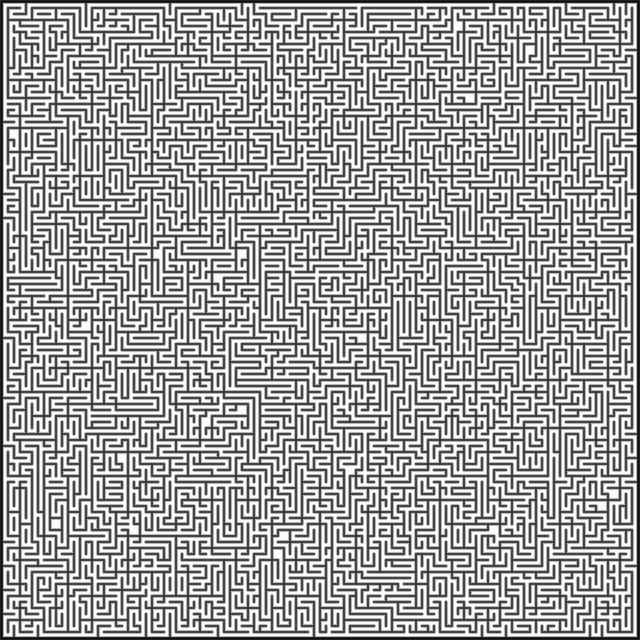
Write a WebGL 1 fragment shader that draws this pattern.

```glsl
precision highp float;

// A dense square maze of soft dark walls on white, closed by a black frame.
// A random tree on every second post is doubled with its dual tree, so the
// corridors wind evenly; bent walls add dead ends and junctions.

uniform vec2 u_resolution;

const float CELLS = 106.0;         // corridors per side
const float MARGIN = 0.003125;     // canvas edge to the frame line
const float WALL_RADIUS = 0.215;   // soft half width, in cells
const float WALL_INK = 1.43;       // optical density of a wall
const float JUNCTION_INK = 0.3;    // extra share where walls meet
const float FRAME_INK = 1.7;       // extra density outside the frame
const float BEND_CHANCE = 0.42;    // share of tree walls that turn midway
const vec3 PAPER = vec3(0.985);

float hash(vec2 p, float salt) {
  vec3 q = fract(vec3(p, salt + 7.0).xyx * vec3(0.1031, 0.1030, 0.0973)
                 + salt * 0.3719);
  q += dot(q, q.yzx + 33.33);
  return fract((q.x + q.y) * q.z);
}

// Distance inward from the border of a square from 0 to size.
float inset(vec2 p, float size) {
  vec2 d = min(p, size - p);
  return min(d.x, d.y);
}

// Unit step along one of the four axis directions, turn = 0..3.
vec2 axisStep(float turn) {
  float side = turn < 1.5 ? 1.0 : -1.0;
  return mod(turn, 2.0) < 0.5 ? vec2(side, 0.0) : vec2(0.0, side);
}

// Random direction from a tree node to its parent; border nodes are roots.
vec2 drawArrow(vec2 node, float salt) {
  if (inset(node, 0.5 * CELLS) < 0.5) return vec2(0.0);
  return axisStep(floor(4.0 * hash(node, salt)));
}

// Two rounds of redrawing arrows that point at each other.
vec2 arrowOnce(vec2 node) {
  vec2 a = drawArrow(node, 0.0);
  return drawArrow(node + a, 0.0) == -a ? drawArrow(node, 1.0) : a;
}

vec2 arrowTwice(vec2 node) {
  vec2 a = arrowOnce(node);
  return arrowOnce(node + a) == -a ? drawArrow(node, 2.0) : a;
}

// Last round: a four-step walk back to its start reveals loops of 2 or 4.
vec2 treeArrow(vec2 node) {
  vec2 first = arrowTwice(node);
  vec2 walker = node + first;
  for (int i = 0; i < 3; i++) walker += arrowTwice(walker);
  return distance(walker, node) < 0.5 ? drawArrow(node, 3.0) : first;
}

// The two half walls (xy and zw) leaving a post halfway between tree nodes.
vec4 linkWalls(vec2 post) {
  vec2 axis = mod(post.x, 2.0) > 0.5 ? vec2(1.0, 0.0) : vec2(0.0, 1.0);
  vec2 side = axis.yx;
  if (inset(post, CELLS) < 0.5) return vec4(axis, -axis);
  bool forward = treeArrow(0.5 * (post - axis)) == axis;
  bool backward = treeArrow(0.5 * (post + axis)) == -axis;
  if (!forward && !backward) return vec4(side, -side);   // dual tree
  vec2 home = forward ? -axis : axis;
  vec2 bend = hash(post, 6.0) < 0.5 ? side : -side;
  return vec4(home, hash(post, 5.0) < BEND_CHANCE ? bend : -home);
}

// Adds a half wall from the origin to (nearest distance, overlap).
vec2 addWall(vec2 state, vec2 offset, vec2 dir) {
  float along = dot(offset, dir);
  float across = dot(offset, vec2(-dir.y, dir.x));
  float reach = length(vec2(min(along, 0.0), across));
  float r = across / WALL_RADIUS;
  float overlap = exp(-r * r) * smoothstep(-0.3, 0.3, along);
  return vec2(min(state.x, reach), state.y + overlap);
}

// Density of the walls that meet at the post nearest to p.
float mazeInk(vec2 p) {
  vec2 post = clamp(floor(p + 0.5), 0.0, CELLS);
  vec2 offset = p - post;
  vec2 state = vec2(1.0, 0.0);
  if (mod(post.x + post.y, 2.0) > 0.5) {
    vec4 walls = linkWalls(post);
    state = addWall(addWall(state, offset, walls.xy), offset, walls.zw);
  } else {
    for (int i = 0; i < 4; i++) {
      vec2 dir = axisStep(float(i));
      if (inset(post + dir, CELLS) < -0.5) continue;
      vec4 walls = linkWalls(post + dir);
      if (walls.xy == -dir || walls.zw == -dir)
        state = addWall(state, offset, dir);
    }
  }
  float body = exp(-pow(state.x / WALL_RADIUS, 2.5));
  return WALL_INK * (body + JUNCTION_INK * max(state.y - 1.0, 0.0));
}

void main() {
  vec2 uv = gl_FragCoord.xy / u_resolution;
  vec2 p = (uv - MARGIN) / (1.0 - 2.0 * MARGIN) * CELLS;
  float frame = 1.0 - smoothstep(-0.1, 0.2, inset(p, CELLS));
  float ink = mazeInk(p) + FRAME_INK * frame;
  gl_FragColor = vec4(PAPER * exp(-ink), 1.0);
}
```
